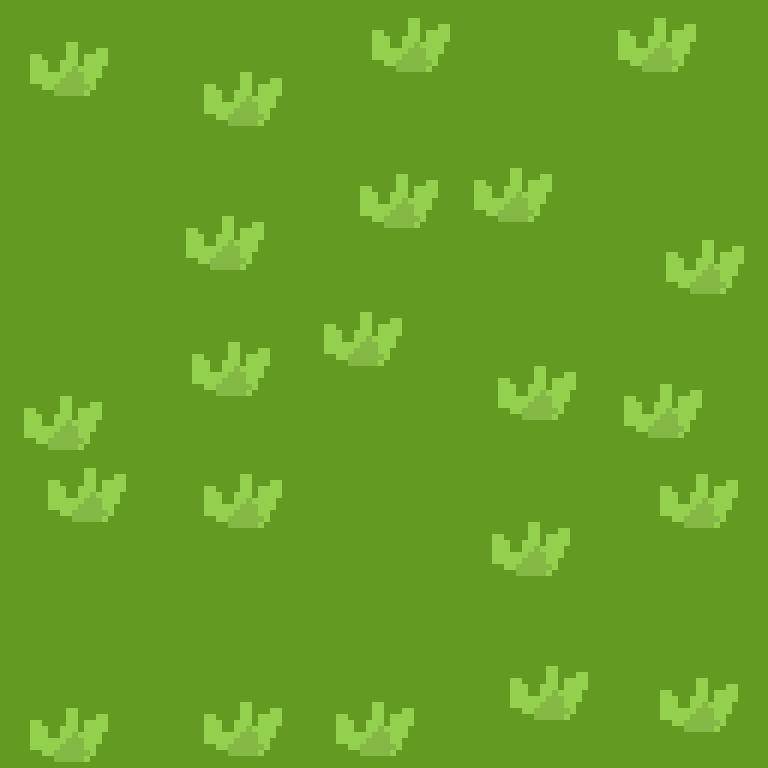
A WebGL 2 fragment shader for this pattern:

```glsl
#version 300 es
precision highp float;
// Pixel-art meadow: small three-bladed grass tufts scattered on flat green.
// The canvas is quantised to art cells; a jittered grid places one tuft per
// plot, and each tuft is made of row spans given by short formulas.

#define ART_CELLS 128.0            // art cells across the canvas
#define PLOTS 5.0                  // planting plots per side
#define GAP_EVERY 8.0              // one plot in this many stays bare
#define TUFT_SIZE vec2(13.0, 9.0)  // tuft extent in art cells
#define SEED 23u
#define SAMPLES 3                  // antialiasing samples per side
#define GROUND vec3(0.388, 0.608, 0.133)
#define BLADE vec3(0.573, 0.816, 0.306)
#define SHADE vec3(0.514, 0.722, 0.271)

uniform vec2 u_resolution;
out vec4 fragColor;

// Integer hash giving two values in [0, 1)
vec2 hash2(vec2 plot) {
    uvec2 q = uvec2(plot) + uvec2(SEED, SEED * 7u);
    q = q * 1664525u + 1013904223u;
    q.x += q.y * 1664525u;
    q.y += q.x * 1664525u;
    q ^= q >> 16u;
    q.x += q.y * 1664525u;
    q.y += q.x * 1664525u;
    q ^= q >> 16u;
    return vec2(q & 65535u) / 65536.0;
}

// True when lo <= v <= hi
bool within(float v, float lo, float hi) {
    return v >= lo && v <= hi;
}

// Short upright blade that curls into the base
bool leftBlade(vec2 c) {
    float right = c.y > 5.0 ? 1.0 : (c.y > 3.0 ? 2.0 : 5.0);
    float left = c.y < 2.0 ? 2.0 : 0.0;
    return within(c.y, 1.0, 6.0) && within(c.x, left, right);
}

// Tall blade, wider in its lower half
bool middleBlade(vec2 c) {
    float left = c.y > 5.0 ? 6.0 : 5.0;
    return within(c.y, 3.0, 8.0) && within(c.x, left, 7.0);
}

// Blade leaning outwards in steps
bool rightBlade(vec2 c) {
    float left = 8.0 + step(5.0, c.y) + 2.0 * step(7.0, c.y);
    float right = min(12.0, 9.0 + ceil(c.y * 0.5));
    return within(c.y, 0.0, 7.0) && within(c.x, left, right);
}

// Darker mound where the blades meet, tapering upwards
bool shadedBase(vec2 c) {
    float left = max(4.0, c.y + 3.0);
    float right = c.y < 1.0 ? 8.0 : 9.0 - floor(c.y * 0.5);
    return within(c.y, 0.0, 4.0) && within(c.x, left, right);
}

vec3 tuftColor(vec2 c) {
    if (shadedBase(c)) return SHADE;
    bool blade = leftBlade(c) || middleBlade(c) || rightBlade(c);
    return blade ? BLADE : GROUND;
}

vec3 meadow(vec2 uv) {
    vec2 cell = floor(uv * ART_CELLS);
    float plotSize = ART_CELLS / PLOTS;
    vec2 plot = floor((cell + 0.5) / plotSize);

    // Leave a few plots bare
    float index = plot.x + PLOTS * plot.y;
    if (mod(index, GAP_EVERY) > GAP_EVERY - 1.5) return GROUND;

    // Shift the tuft freely inside its plot
    vec2 room = vec2(plotSize) - TUFT_SIZE - 1.0;
    vec2 corner = ceil(plot * plotSize + hash2(plot) * room);
    return tuftColor(cell - corner);
}

void main() {
    // Average sub-samples to smooth edges that miss the pixel grid
    vec3 color = vec3(0.0);
    for (int j = 0; j < SAMPLES; j++) {
        for (int i = 0; i < SAMPLES; i++) {
            vec2 offset = (vec2(i, j) + 0.5) / float(SAMPLES) - 0.5;
            color += meadow((gl_FragCoord.xy + offset) / u_resolution);
        }
    }
    fragColor = vec4(color / float(SAMPLES * SAMPLES), 1.0);
}
```
